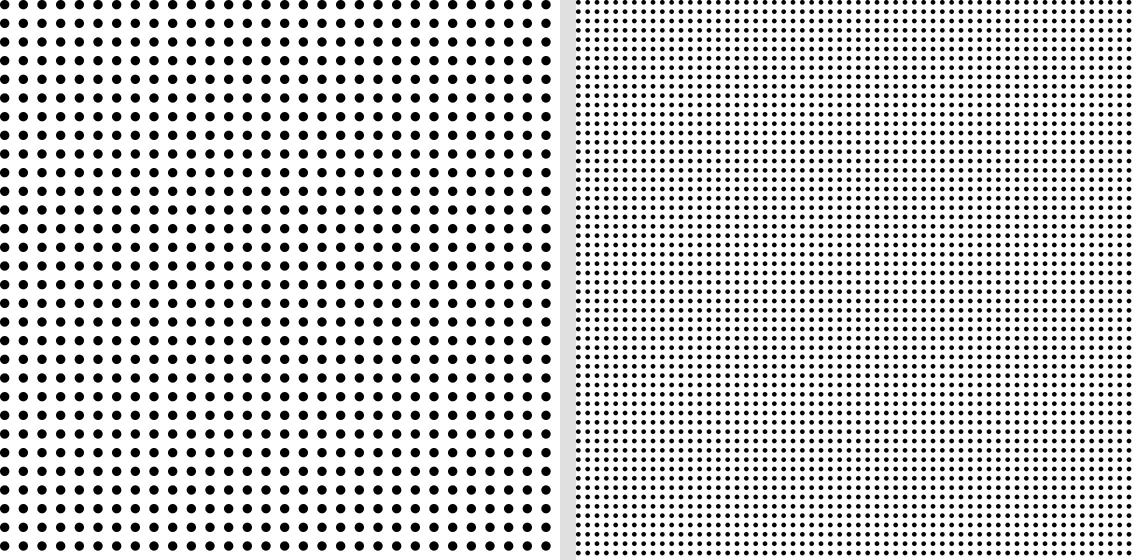
Left, the tile; right, the same tile 2 across and 2 down.
A WebGL 2 fragment shader for this pattern:

```glsl
#version 300 es
precision highp float;
// Regular grid of black dots on white, 30 across and 30 down.
// Each cell is folded around its dot centre and shaded by a circle distance;
// the whole number of cells makes the tile wrap without a seam.

uniform vec2 u_resolution;
out vec4 outColor;

const float REPEATS = 30.0;

// Signed distance to the nearest dot, in cell units
float dotDistance(vec2 cellPos) {
    // Dots sit in the upper left quarter of each cell, touching its edges
    vec2 fromCentre = fract(cellPos - vec2(0.25, 0.75) + 0.5) - 0.5;
    return length(fromCentre) - 0.25;
}

void main() {
    vec2 uv = gl_FragCoord.xy / u_resolution;
    float pixel = REPEATS / min(u_resolution.x, u_resolution.y);

    // Coverage ramps over one pixel for a smooth rim
    float ink = clamp(0.5 - dotDistance(uv * REPEATS) / pixel, 0.0, 1.0);

    vec3 paperColor = vec3(1.0);
    vec3 dotColor = vec3(0.0);
    outColor = vec4(mix(paperColor, dotColor, ink), 1.0);
}
```
